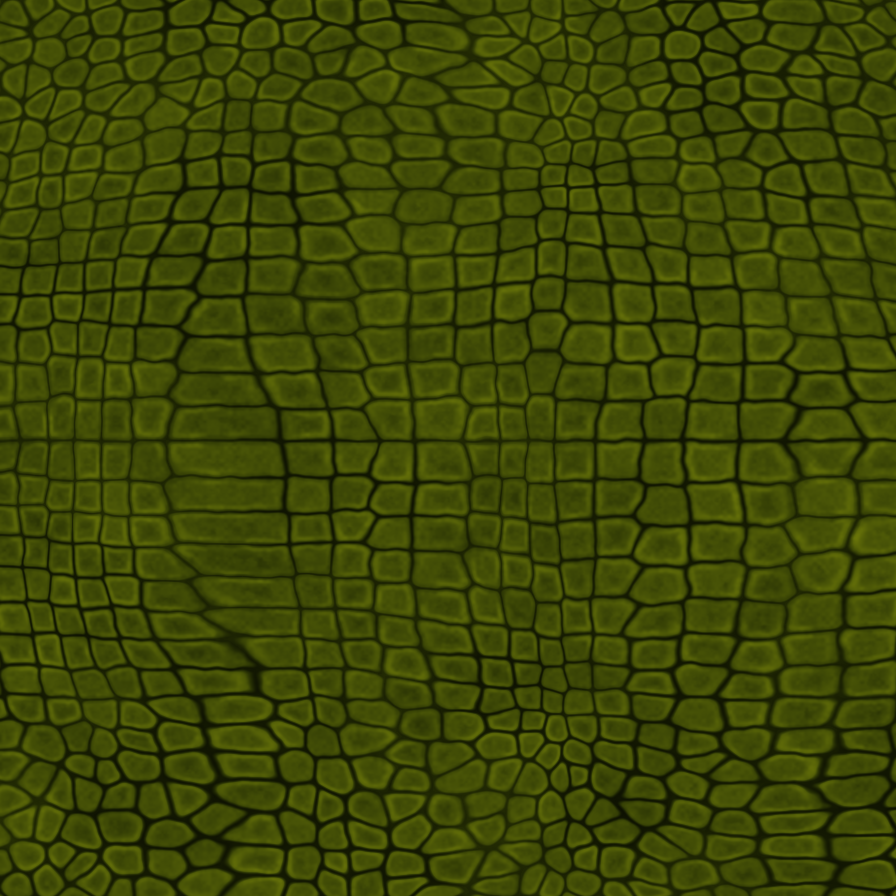
This texture is drawn by a WebGL 1 fragment shader. Its source:

```glsl
precision highp float;
// Olive crocodile leather: square belly scales along a seam, turning into pebbles.
uniform vec2 u_resolution;

const float SEAM_Y = 0.508;

float hash(vec2 p) {
  return fract(sin(dot(p, vec2(127.1, 311.7))) * 43758.5453);
}

float noise(vec2 p) {
  vec2 i = floor(p), f = fract(p);
  f = f * f * (3.0 - 2.0 * f);
  float low = mix(hash(i), hash(i + vec2(1.0, 0.0)), f.x);
  float high = mix(hash(i + vec2(0.0, 1.0)), hash(i + vec2(1.0)), f.x);
  return mix(low, high, f.y);
}

float fbm(vec2 p) {
  float sum = 0.0, amp = 0.5;
  for (int i = 0; i < 4; i++) {
    sum += amp * noise(p);
    p = p * 2.03 + 17.3;
    amp *= 0.5;
  }
  return sum / 0.9375;
}

float smoothMin(float a, float b, float k) {
  float h = max(k - abs(a - b), 0.0) / k;
  return min(a, b) - 0.25 * h * h * k;
}

// Squeeze that is strongest at zero and dies away on both sides.
float pinch(float x) {
  return x / (1.0 + x * x);
}

// Canvas position to scale grid: rows count from the seam and tighten outwards.
vec2 scaleSpace(vec2 p) {
  float d = abs(p.y - SEAM_Y);
  float side = p.y < SEAM_Y ? -1.0 : 1.0;
  float away = smoothstep(0.0, 0.16, d);
  float outer = smoothstep(0.1, 0.48, d);
  float pinchX = p.x - 0.62;

  float u = (p.x - 0.5) * (19.0 + 3.0 * outer);
  u += 1.9 * (noise(p * vec2(6.0, 2.2) + 4.0) - 0.5);
  u += 0.5 * (noise(p * vec2(13.0, 6.0) + 31.0) - 0.5);
  u += 1.0 * smoothstep(0.05, 0.3, d) * pinch(pinchX / 0.07);

  float v = 22.0 * d + 14.0 * d * d;
  v += away * 1.3 * (noise(vec2(p.x * 3.5, d * 3.0) + 9.0 * side) - 0.5);
  v += away * 0.9 * exp(-pinchX * pinchX / 0.012) * pinch((d - 0.3) / 0.09);
  return vec2(u, side * v);
}

// Scale centre: orderly columns, loose pebbles far out, mirrored rows at the seam.
vec2 scaleCentre(vec2 cell) {
  float row = cell.y + 0.5;
  float loose = smoothstep(5.0, 11.0, abs(row));
  vec2 key = vec2(cell.x, abs(row) < 1.0 ? 0.0 : cell.y);
  vec2 jitter = vec2(hash(key), hash(key + 57.3)) - 0.5;
  vec2 column = vec2(hash(vec2(cell.x, 3.7)), hash(vec2(cell.x, 9.2))) - 0.5;
  vec2 offset = jitter * mix(vec2(0.1, 0.24), vec2(0.74, 0.7), loose);
  offset += column * vec2(0.34, 0.3) * (1.0 - loose);
  return cell + 0.5 + offset * vec2(1.0, sign(row));
}

// Rounded distance to the scale border in x, scale id in yz.
vec3 scales(vec2 p, float rounding) {
  vec2 base = floor(p), id = base, nearest = vec2(0.0);
  float best = 100.0;
  for (int j = -1; j <= 1; j++)
    for (int i = -1; i <= 1; i++) {
      vec2 cell = base + vec2(float(i), float(j));
      vec2 r = scaleCentre(cell) - p;
      float d = dot(r, r);
      if (d < best) { best = d; nearest = r; id = cell; }
    }
  float border = 1.0;
  for (int j = -2; j <= 2; j++)
    for (int i = -2; i <= 2; i++) {
      vec2 r = scaleCentre(id + vec2(float(i), float(j))) - p;
      vec2 gap = r - nearest;
      if (dot(gap, gap) > 0.0001)
        border = smoothMin(border, dot(0.5 * (r + nearest), normalize(gap)), rounding);
    }
  return vec3(max(border, 0.0), id);
}

// Green level to olive: the hue warms slightly as it brightens.
vec3 olive(float level) {
  return level * vec3(0.76 + 0.32 * level, 1.0, 0.08);
}

void main() {
  vec2 p = gl_FragCoord.xy / u_resolution;
  float outer = smoothstep(0.12, 0.42, abs(p.y - SEAM_Y));
  vec2 ripple = vec2(noise(p * 70.0), noise(p * 70.0 + 40.0)) - 0.5;
  vec3 scale = scales(scaleSpace(p) + 0.08 * ripple, mix(0.09, 0.18, outer));
  float border = scale.x;

  // Scale face: pale broken rim, stained middle, uneven dye and fine grain.
  float mottle = fbm(p * 55.0 + 5.0);
  float stain = smoothstep(0.14, 0.4, border) * smoothstep(0.35, 0.7, mottle);
  float rim = smoothstep(0.05, 0.1, border) * (1.0 - smoothstep(0.11, 0.26, border));
  float level = 0.318 + 0.075 * rim * smoothstep(0.2, 0.7, noise(p * 38.0)) - 0.08 * stain;
  level += 0.035 * (hash(scale.yz + 8.1) - 0.5);
  level += 0.07 * (fbm(p * 7.0 + 2.0) - 0.5) + 0.1 * (mottle - 0.5);
  level += 0.04 * (noise(p * 210.0) - 0.5);

  // Grooves: a soft shoulder around a thin dark core of varying depth.
  float wear = smoothstep(0.2, 0.75, noise(p * 9.0 + 70.0));
  float depth = mix(0.6, 1.0, wear);
  float width = mix(0.065, 0.09, outer) * mix(0.85, 1.15, wear);
  float core = 1.0 - smoothstep(0.0, width, border);
  float shoulder = 1.0 - smoothstep(0.02, 0.17, border);
  level *= (1.0 - 0.66 * depth * core) * (1.0 - 0.2 * shoulder);
  gl_FragColor = vec4(olive(level), 1.0);
}
```
